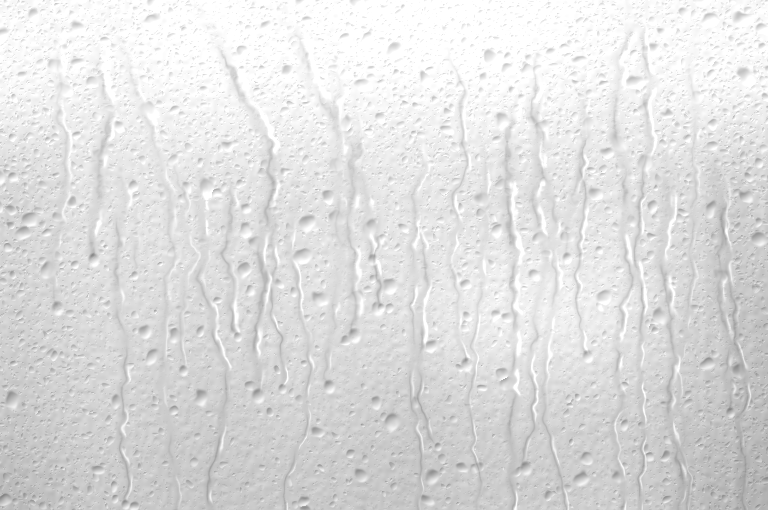
Reproduce this texture procedurally as a Shadertoy shader.

```glsl
// Pale misted window pane with condensation beads and wavering water trails.

const vec2 LIGHT_DIR = vec2(0.42, -0.91); // bright rim side of each bead
const float TRAIL_COUNT = 30.0;
const float MIST_CELL = 0.0105;
const float BEAD_CELL = 0.019;
const float DROP_CELL = 0.042;
const float MIST_CONTRAST = 0.10;
const float BEAD_CONTRAST = 0.16;
const float DROP_CONTRAST = 0.23;
const float TRAIL_CONTRAST = 0.13;
const float VEIL_DEPTH = 0.042;           // greyness of wiped glass
const float CRINKLE = 0.05;               // fine uneven relief of the film
const vec3 TINT = vec3(1.0);

float hash(vec2 p) {
    vec3 q = fract(p.xyx * vec3(0.1031, 0.1030, 0.0973));
    q += dot(q, q.yzx + 33.33);
    return fract((q.x + q.y) * q.z);
}

float noise(vec2 p) {
    vec2 i = floor(p), f = fract(p);
    f = f * f * (3.0 - 2.0 * f);
    return mix(mix(hash(i), hash(i + vec2(1, 0)), f.x),
               mix(hash(i + vec2(0, 1)), hash(i + vec2(1, 1)), f.x), f.y);
}

// Signed shading of one bead: dark above, bright crescent below
float beadShade(vec2 q) {
    float body = 1.0 - smoothstep(0.6, 1.2, length(q));
    return body * (dot(q, LIGHT_DIR) * 1.25 - 0.15);
}

// Scattered beads; x = shading, y = coverage
vec2 beadLayer(vec2 p, float cell, float density, float seed) {
    vec2 grid = p / cell, id = floor(grid), result = vec2(0.0);
    for (int y = -1; y <= 1; y++)
    for (int x = -1; x <= 1; x++) {
        vec2 c = id + vec2(x, y);
        vec2 jitter = vec2(hash(c + seed), hash(c + seed + 47.3));
        float present = smoothstep(0.0, 0.08, density - hash(c + seed + 91.7));
        if (present <= 0.0) continue;
        float size = present * mix(0.18, 0.46, pow(hash(c + seed + 13.1), 1.7));
        vec2 q = (grid - c - jitter) / size;
        q.x += q.y * (jitter.x - 0.5) * 0.8;
        q *= mix(vec2(1.15, 0.85), vec2(0.85, 1.2), jitter.y);
        float cover = 1.0 - smoothstep(0.7, 1.2, length(q));
        if (cover > result.y) result = vec2(beadShade(q), cover);
    }
    return result;
}

// Path of a trail at height y
float trailX(float y, float start, float slope, float bend, float seed) {
    float wander = 0.055 * (noise(vec2(y * 4.0, seed)) - 0.5)
                 + 0.018 * (noise(vec2(y * 18.0, seed + 5.0)) - 0.5)
                 + 0.009 * (noise(vec2(y * 50.0, seed + 9.0)) - 0.5);
    return start + wander - slope * max(0.0, y - bend);
}

// All trails; x = shading, y = wiped glass coverage
vec2 trails(vec2 p, float aspect) {
    vec2 result = vec2(0.0);
    float rough = noise(p * vec2(130.0, 75.0)) - 0.5;
    for (float i = 0.0; i < TRAIL_COUNT; i++) {
        float a = hash(vec2(i, 3.0)), b = hash(vec2(i, 17.0)), c = hash(vec2(i, 29.0));
        float start = aspect * (0.08 + 0.90 * (i + a) / TRAIL_COUNT);
        float slanted = step(mod(i, 4.0), 0.5) * step(aspect * 0.15, start) * step(start, aspect * 0.6);
        float slope = slanted * mix(0.25, 0.65, b);
        float bend = mix(0.50, 0.72, c);
        float top = mix(0.62, 1.08, c), bottom = mix(-0.40, 0.50, b);
        float width = mix(0.0032, 0.0075, p.y) * mix(0.7, 1.35, a);
        float strength = mix(0.45, 1.15, hash(vec2(i, 41.0)));
        float u = (p.x - trailX(p.y, start, slope, bend, i)) / width + rough * 1.2;
        float span = smoothstep(bottom, bottom + 0.015, p.y)
                   * (1.0 - smoothstep(top - 0.18, top, p.y));

        // Broken bright and dark edges
        float glint = smoothstep(0.25, 0.85, noise(vec2(p.y * 38.0, i + 70.0))) * 1.5 + 0.1;
        float shadow = smoothstep(0.1, 0.8, noise(vec2(p.y * 24.0, i + 130.0)));
        float rims = exp(-3.0 * (u - 0.8) * (u - 0.8)) * glint
                   - 0.8 * exp(-3.0 * (u + 0.8) * (u + 0.8)) * shadow;
        float veil = 1.0 - smoothstep(0.8, 3.2, abs(u + 0.6));
        result.x += span * strength * (rims * TRAIL_CONTRAST - veil * VEIL_DEPTH);
        result.y = max(result.y, span * veil);

        // Heavy drop hanging at the lower end
        vec2 tip = vec2(trailX(bottom, start, slope, bend, i), bottom);
        vec2 q = (p - tip) / (vec2(0.012, 0.014) * mix(0.6, 1.1, c));
        result.x += beadShade(q) * DROP_CONTRAST;
        result.y = max(result.y, 1.0 - smoothstep(0.8, 1.3, length(q)));
    }
    return result;
}

// Soft daylight behind the glass
float backdrop(vec2 p, float aspect) {
    float x = p.x / aspect;
    float tone = mix(0.795, 0.885, smoothstep(0.0, 0.6, p.y));
    tone += 0.105 * smoothstep(0.58, 0.95, p.y);
    vec2 patchUv = (p - vec2(aspect * 0.70, 0.38)) / vec2(0.27, 0.14);
    tone += 0.085 * exp(-dot(patchUv, patchUv));
    vec2 glowUv = (p - vec2(aspect * 0.55, 0.95)) / vec2(0.40, 0.35);
    tone += 0.04 * exp(-dot(glowUv, glowUv));
    float low = 1.0 - smoothstep(0.55, 0.9, p.y);
    tone -= low * (0.085 * smoothstep(0.80, 1.0, x) + 0.045 * (1.0 - smoothstep(0.0, 0.15, x)));
    tone += 0.035 * (noise(p * 5.0) - 0.5);
    float streak = noise(vec2(p.x * 85.0, p.y * 3.0)) - 0.5;
    return tone + streak * low * mix(0.012, 0.055, smoothstep(0.85, 0.97, x));
}

void mainImage(out vec4 fragColor, in vec2 fragCoord) {
    vec2 p = fragCoord / iResolution.y;
    float aspect = iResolution.x / iResolution.y;
    vec2 warped = p + 0.007 * (vec2(noise(p * 85.0), noise(p * 85.0 + 31.0)) - 0.5);

    // Beads gather towards the top and the sides
    float side = smoothstep(0.25, 0.5, abs(p.x / aspect - 0.5));
    float high = smoothstep(0.25, 0.85, p.y);
    vec2 mist = beadLayer(warped, MIST_CELL, 0.95, 11.0);
    vec2 bead = beadLayer(warped, BEAD_CELL, 0.26 + 0.40 * high + 0.28 * side, 153.0);
    vec2 drop = beadLayer(warped, DROP_CELL, 0.24 + 0.22 * high, 307.0);
    vec2 trail = trails(p, aspect);

    // Larger water covers finer water
    float film = noise(p * 110.0 + LIGHT_DIR * 0.5) - noise(p * 110.0 - LIGHT_DIR * 0.5);
    float relief = mist.x * MIST_CONTRAST * mix(0.55, 1.0, max(high, side)) - film * CRINKLE;
    relief = mix(relief, bead.x * BEAD_CONTRAST, bead.y);
    relief = mix(relief, drop.x * DROP_CONTRAST, drop.y);
    relief *= 1.0 - 0.7 * trail.y;

    float tone = backdrop(p, aspect) + relief + trail.x;
    fragColor = vec4(TINT * clamp(tone, 0.0, 1.0), 1.0);
}
```
